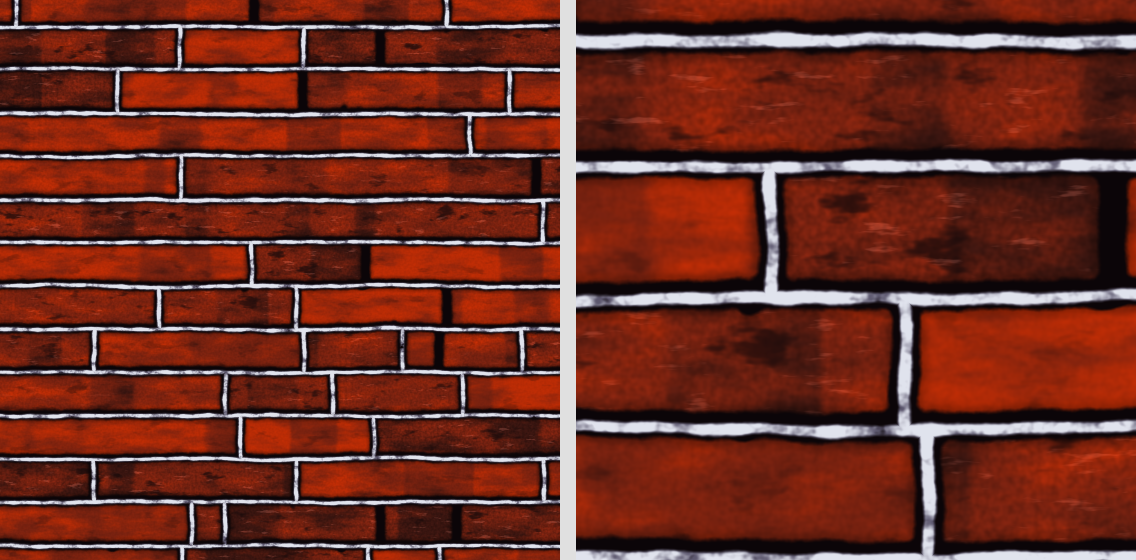
Left: the whole. Right: its middle third, enlarged.
This texture is drawn by a WebGL 1 fragment shader. Its source:

```glsl
precision highp float;
uniform vec2 u_resolution;

float hash(vec2 p) {
  return fract(sin(dot(p, vec2(127.1, 311.7))) * 43758.55);
}

vec2 gradient(vec2 cell) {
  float angle = 6.2832 * hash(cell);
  return vec2(cos(angle), sin(angle));
}

// Gradient noise, roughly -0.7 to 0.7
float noise(vec2 p) {
  vec2 i = floor(p), f = fract(p);
  vec2 u = f * f * f * (f * (f * 6.0 - 15.0) + 10.0);
  vec2 e = vec2(1.0, 0.0);
  float low = mix(dot(gradient(i), f), dot(gradient(i + e), f - e), u.x);
  float high = mix(dot(gradient(i + e.yx), f - e.yx), dot(gradient(i + 1.0), f - 1.0), u.x);
  return mix(low, high, u.y);
}

float fbm(vec2 p) {
  float sum = 0.0, amp = 1.0;
  for (int i = 0; i < 4; i++) {
    sum += amp * noise(p);
    p = p * 2.03 + 17.3;
    amp *= 0.55;
  }
  return sum;
}

float roundBox(vec2 p, vec2 halfSize, float radius) {
  vec2 q = abs(p) - halfSize + radius;
  return length(max(q, 0.0)) + min(max(q.x, q.y), 0.0) - radius;
}

vec3 clayColor(float tone) {
  vec3 clay = mix(vec3(0.22, 0.08, 0.06), vec3(0.47, 0.13, 0.06), smoothstep(0.0, 0.5, tone));
  return mix(clay, vec3(0.73, 0.17, 0.02), smoothstep(0.45, 1.0, tone));
}

void main() {
  vec2 uv = gl_FragCoord.xy / u_resolution;
  float aa = 1.0 / u_resolution.y;

  // Hand-laid courses: slow sag plus ragged edges
  vec2 p = uv;
  p.y += 0.005 * noise(uv * vec2(5.0, 12.0)) + 0.002 * noise(uv * vec2(28.0, 20.0) + 5.0);
  p.x += 0.003 * noise(uv * vec2(9.0, 26.0) + 40.0);
  float pitch = 0.0772;
  float course = floor((p.y - 0.026) / pitch);
  float v = p.y - 0.026 - course * pitch;

  // Nearest upright joints on both sides: x = position, y = random value
  vec2 left = vec2(-1.0, 0.0), right = vec2(2.0, 0.0);
  for (int i = -1; i < 9; i++) {
    float slot = float(i);
    vec2 id = vec2(slot, course);
    float chance = mod(slot + course * 2.0, 3.0) < 0.5 ? 0.8 : 0.2;
    bool outer = i == -1 || i == 8;
    if (outer || hash(id + 31.7) < chance) {
      vec2 joint = vec2((slot + 0.5 + 0.6 * (hash(id + 7.3) - 0.5)) / 8.0, hash(id + 53.1));
      if (joint.x <= p.x && joint.x > left.x) left = joint;
      if (joint.x > p.x && joint.x < right.x) right = joint;
    }
  }
  vec2 nearest = p.x - left.x < right.x - p.x ? left : right;
  vec2 seed = vec2(floor(left.x * 97.0), course * 7.0);
  float random = hash(seed + 3.9);

  // Brick outline with chipped edges
  vec2 center = vec2(0.5 * (left.x + right.x), 0.5 * pitch + 0.002);
  vec2 halfSize = vec2(0.5 * (right.x - left.x) - 0.0075, 0.5 * pitch - 0.0075);
  float edge = roundBox(vec2(p.x, v) - center, halfSize, 0.006);
  edge += 0.0015 * fbm(uv * 60.0);
  edge += 0.014 * smoothstep(0.42, 0.75, noise(uv * vec2(22.0, 30.0) + 80.0));
  float brick = 1.0 - smoothstep(-0.0025 - aa, aa, edge);

  // Clay: brick tone, abrupt patches, streaks, grain
  float streaks = fbm(uv * vec2(11.0, 32.0) + seed);
  float grain = noise(uv * 190.0) + 0.7 * noise(uv * 310.0 + 9.0);
  float patches = smoothstep(-0.04, 0.04, noise(vec2(uv.x * 8.0, random * 40.0) + seed) - 0.12);
  float tone = 0.3 + 0.62 * random + 0.4 * streaks - 0.25 * patches;
  tone -= 0.16 * (1.0 - smoothstep(0.0, 0.45, uv.y)) * (1.0 - 0.5 * uv.x);
  vec3 clay = clayColor(tone);
  clay *= 1.0 + 0.22 * grain * (1.2 - random);
  float roughness = smoothstep(0.75, 0.3, random);
  float soot = smoothstep(0.22, 0.65, fbm(uv * vec2(17.0, 38.0) + seed + 60.0));
  clay = mix(clay, vec3(0.10, 0.04, 0.04), soot * (0.25 + 0.5 * roughness));
  float scuff = smoothstep(0.32, 0.7, fbm(uv * vec2(26.0, 110.0) + seed));
  clay += vec3(0.16, 0.10, 0.09) * scuff * roughness;
  clay *= 0.72 + 0.28 * smoothstep(0.0, 0.010, -edge);

  // Shadow gap and pale mortar
  vec3 color = mix(vec3(0.045, 0.02, 0.03), clay, brick);
  float wear = fbm(uv * vec2(34.0, 46.0) + 21.0);
  float bed = min(v, pitch - v) - 0.0042 - 0.0016 * wear;
  float upright = abs(p.x - nearest.x) - 0.0046 - 0.0016 * wear;
  upright += 0.02 * step(nearest.y, 0.2);
  float joint = min(bed, upright);
  float mortar = 1.0 - smoothstep(-0.0012 - aa, aa, joint);
  float chalk = smoothstep(0.0, 0.0024, -joint) * smoothstep(-0.75, 0.1, wear + 0.3 * grain);
  vec3 lime = mix(vec3(0.36, 0.34, 0.43), vec3(0.88, 0.89, 0.93), chalk);
  color = mix(color, lime, mortar * smoothstep(-0.95, -0.55, wear));

  gl_FragColor = vec4(clamp(color, 0.0, 1.0), 1.0);
}
```
